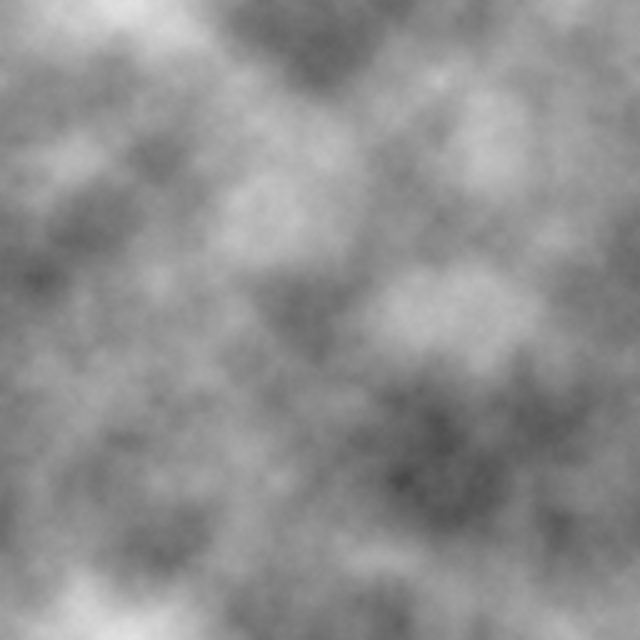
This texture is drawn by a three.js fragment shader. Its source:

```glsl
// Soft grey cloud texture that tiles in both directions.
// Six octaves of value noise are averaged; each lattice of random greys
// wraps at a whole number of cells, so opposite edges continue.

varying vec2 vUv;

// Pseudo-random value in 0..1 for a lattice point and octave seed
float hash(vec2 cell, float seed) {
  vec3 p = fract(vec3(cell.xyx + seed * 17.0) * vec3(0.1031, 0.1030, 0.0973));
  p += dot(p, p.yzx + 33.33);
  return fract((p.x + p.y) * p.z);
}

// Random grey of a lattice point, wrapped at the period
float latticeGrey(vec2 cell, float period, float seed) {
  return hash(mod(cell, period), seed);
}

// Periodic value noise in 0..1, eased between lattice points
float valueNoise(vec2 p, float period, float seed) {
  vec2 cell = floor(p);
  vec2 f = p - cell;
  vec2 blend = f * f * (3.0 - 2.0 * f);
  vec2 right = vec2(1.0, 0.0);
  vec2 up = vec2(0.0, 1.0);
  float bottom = mix(latticeGrey(cell, period, seed),
                     latticeGrey(cell + right, period, seed), blend.x);
  float top = mix(latticeGrey(cell + up, period, seed),
                  latticeGrey(cell + 1.0, period, seed), blend.x);
  return mix(bottom, top, blend.y);
}

// Weighted average of octaves, from broad billows down to fine fuzz
float clouds(vec2 uv) {
  float sum = 0.0;
  float total = 0.0;
  float amplitude = 1.0;
  float period = 4.0;
  for (int octave = 0; octave < 6; octave++) {
    sum += amplitude * valueNoise(uv * period, period, float(octave) + 3.0);
    total += amplitude;
    amplitude *= 0.5;
    period *= 2.0;
  }
  return sum / total;
}

void main() {
  float grey = 0.05 + clouds(vUv);
  gl_FragColor = vec4(vec3(clamp(grey, 0.0, 1.0)), 1.0);
}
```
